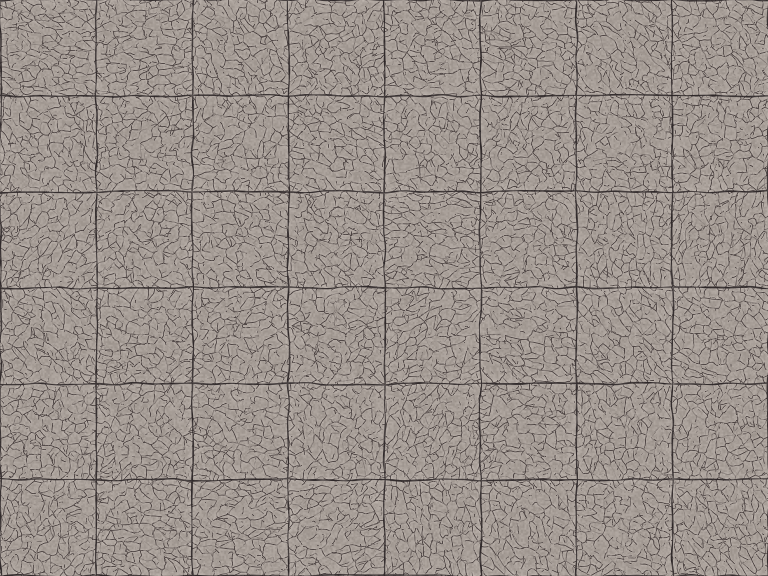
A WebGL 1 fragment shader for this texture:

```glsl
precision highp float;
// Grid of square grey-beige crackle-glazed tiles with thin wavering dark joints.

uniform vec2 u_resolution;

const vec2 TILE_COUNT = vec2(8.0, 6.0);
const vec2 GRID_SHIFT = vec2(0.005, 0.002);
const float JOINT_HALF_WIDTH = 0.0075;  // widths are in tile units
const float JOINT_WOBBLE = 0.024;
const float JOINT_RIM = 0.040;
const float CRACK_HALF_WIDTH = 0.0040;
const float CRACK_RIM = 0.050;
const float RIM_WIDTH = 0.035;
const float CRACK_CELLS = 10.0;         // crackle cells across one tile
const float FINE_CELLS = 15.0;
const float BEND = 1.0;
const float RIPPLE = 0.25;
const float MAX_STRETCH = 0.28;
const float MOTTLE = 0.006;
const float GRAIN = 0.085;
const vec3 GLAZE_COLOR = vec3(0.650, 0.615, 0.589);
const vec3 CRACK_COLOR = vec3(0.220, 0.185, 0.185);
const vec3 JOINT_COLOR = vec3(0.170, 0.145, 0.150);

float hash(vec2 p) {
  vec3 q = fract(vec3(p.xyx) * 0.1031);
  q += dot(q, q.yzx + 33.33);
  return fract((q.x + q.y) * q.z);
}

vec2 hash2(vec2 p) {
  return vec2(hash(p + 17.3), hash(p + 71.9));
}

float noise(vec2 p) {
  vec2 i = floor(p);
  vec2 f = fract(p);
  f = f * f * (3.0 - 2.0 * f);
  return mix(mix(hash(i), hash(i + vec2(1.0, 0.0)), f.x),
             mix(hash(i + vec2(0.0, 1.0)), hash(i + vec2(1.0)), f.x), f.y);
}

vec2 noise2(vec2 p) {
  return vec2(noise(p), noise(p + 40.0)) - 0.5;
}

// Antialiased coverage of a line, given the distance to its centre.
float lineCoverage(float dist, float halfWidth, float pixel) {
  return clamp((halfWidth - dist) / pixel + 0.5, 0.0, 1.0);
}

// Bent and stretched crackle space of one tile.
vec2 crackleSpace(vec2 local, vec2 tile, float cells) {
  float angle = 6.2832 * hash(tile + 31.0);
  float stretch = 1.0 + MAX_STRETCH * hash(tile + 53.0);
  mat2 turn = mat2(cos(angle), sin(angle), -sin(angle), cos(angle));
  vec2 c = turn * (local - 0.5) * cells * vec2(stretch, 1.0 / stretch);
  c += 20.0 + cells + 80.0 * hash2(tile + 11.0);
  return c + BEND * noise2(c * 0.45) + RIPPLE * noise2(c * 1.9 + 7.0);
}

// x: crack coverage, y: light rim beside it; the kept share of edges is drawn.
vec2 crackle(vec2 local, vec2 tile, float cells, float kept, float pixel) {
  const float STEP = 0.004;
  vec2 p = crackleSpace(local, tile, cells);
  mat2 slope = mat2(crackleSpace(local + vec2(STEP, 0.0), tile, cells) - p,
                    crackleSpace(local + vec2(0.0, STEP), tile, cells) - p) / STEP;
  vec2 base = floor(p);
  vec2 nearCell = base;
  vec2 nearOffset = vec2(0.0);
  float nearest = 100.0;
  for (int y = -1; y <= 1; y++) {
    for (int x = -1; x <= 1; x++) {
      vec2 cell = base + vec2(float(x), float(y));
      vec2 offset = cell + hash2(cell) - p;
      float d = dot(offset, offset);
      if (d < nearest) { nearest = d; nearCell = cell; nearOffset = offset; }
    }
  }
  vec2 edge = vec2(100.0, 0.0);  // distance in tile units, random value
  for (int y = -2; y <= 2; y++) {
    for (int x = -2; x <= 2; x++) {
      vec2 cell = nearCell + vec2(float(x), float(y));
      vec2 offset = cell + hash2(cell) - p;
      vec2 span = offset - nearOffset;
      if (dot(span, span) > 0.0001) {
        vec2 normal = normalize(span);
        float d = dot(0.5 * (offset + nearOffset), normal) / length(normal * slope);
        if (d < edge.x) edge = vec2(d, hash(cell + nearCell + 5.7));
      }
    }
  }
  float wear = smoothstep(0.15, 0.50, noise(p * 4.5 + 9.0));
  float strength = smoothstep(1.0 - kept, 1.25 - kept, edge.y) * mix(0.35, 0.95, wear);
  float rim = 1.0 - smoothstep(0.0, RIM_WIDTH, edge.x);
  return strength * vec2(lineCoverage(edge.x, CRACK_HALF_WIDTH, pixel), rim);
}

void main() {
  vec2 p = gl_FragCoord.xy / u_resolution * TILE_COUNT;
  float pixel = TILE_COUNT.y / u_resolution.y;

  // Tile grid with slightly wandering joints
  vec2 wander = vec2(noise(vec2(p.y * 5.0, floor(p.x + 0.5) * 7.0)),
                     noise(vec2(p.x * 5.0, floor(p.y + 0.5) * 7.0 + 90.0))) - 0.5;
  vec2 grid = p - GRID_SHIFT + JOINT_WOBBLE * wander;
  vec2 tile = floor(grid);
  vec2 local = fract(grid);
  vec2 toJoint = min(local, 1.0 - local);
  float nearJoint = min(toJoint.x, toJoint.y);

  // Main crackle and a sparse scatter of finer broken cracks
  vec2 crack = max(crackle(local, tile, CRACK_CELLS, 0.88, pixel),
                   crackle(local, tile + 100.0, FINE_CELLS, 0.30, pixel));

  // Glaze with fine grain, slightly lighter beside cracks and joints
  float tone = MOTTLE * (noise(p * 4.0) - 0.5) + GRAIN * (noise(p * 55.0) - 0.5)
             + CRACK_RIM * crack.y + JOINT_RIM * exp(-nearJoint * 25.0);
  vec3 color = mix(GLAZE_COLOR + tone, CRACK_COLOR, crack.x);

  // Dark joints of uneven width
  float halfWidth = JOINT_HALF_WIDTH * mix(0.65, 1.35, noise(p * 11.0));
  float joint = lineCoverage(nearJoint, halfWidth, pixel);
  color = mix(color, JOINT_COLOR, joint * mix(0.75, 1.0, noise(p * 19.0)));

  gl_FragColor = vec4(color, 1.0);
}
```
